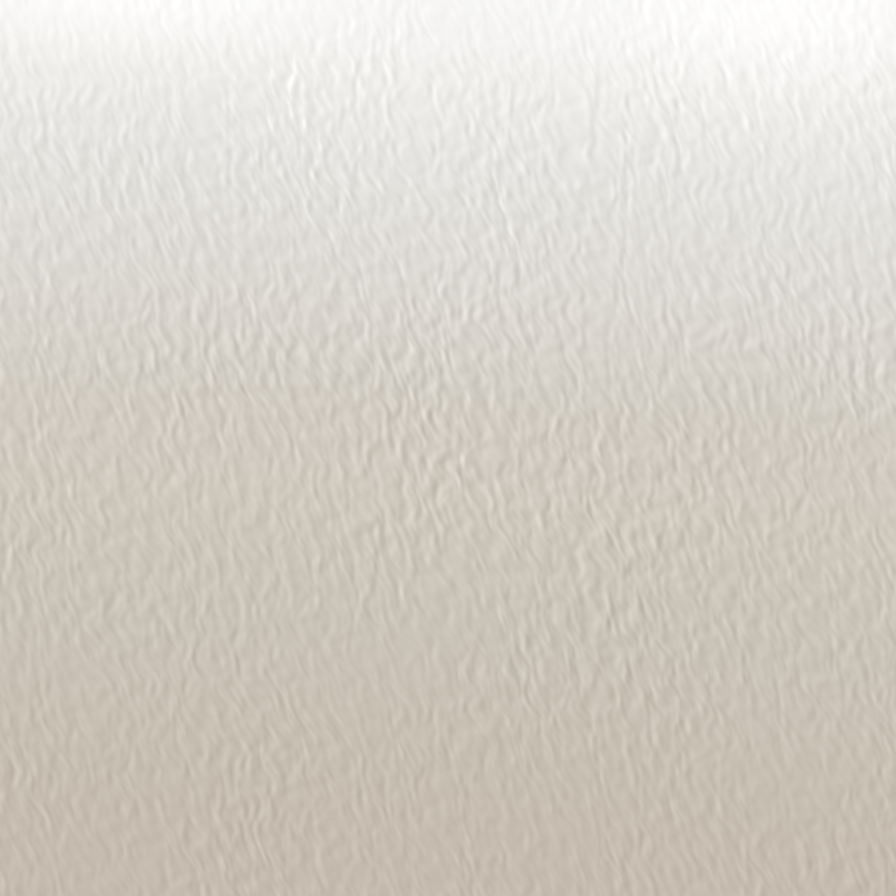
Write a WebGL 2 fragment shader that draws this texture.

```glsl
#version 300 es
precision highp float;

uniform vec2 u_resolution;
out vec4 fragColor;

vec2 hashGradient(vec2 cell) {
    float angle = 6.2832 * fract(sin(dot(cell, vec2(127.1, 311.7))) * 43758.545);
    return vec2(cos(angle), sin(angle));
}

float gradientNoise(vec2 p) {
    vec2 cell = floor(p);
    vec2 f = fract(p);
    vec2 blend = f * f * f * (f * (f * 6.0 - 15.0) + 10.0);
    float a = dot(hashGradient(cell), f);
    float b = dot(hashGradient(cell + vec2(1.0, 0.0)), f - vec2(1.0, 0.0));
    float c = dot(hashGradient(cell + vec2(0.0, 1.0)), f - vec2(0.0, 1.0));
    float d = dot(hashGradient(cell + vec2(1.0, 1.0)), f - vec2(1.0, 1.0));
    return mix(mix(a, b, blend.x), mix(c, d, blend.x), blend.y);
}

// Wrinkled surface: narrow upright ridges leaning to the left
float wrinkleHeight(vec2 p) {
    float sway = 0.016 * gradientNoise(p * vec2(9.0, 7.0) + 3.7)
               + 0.009 * gradientNoise(p * vec2(34.0, 30.0) + 11.3);
    vec2 q = vec2(p.x + 0.24 * p.y + sway, p.y);
    float coarse = gradientNoise(q * vec2(84.0, 40.0));
    float fine = gradientNoise(q * vec2(140.0, 72.0) + 41.5);
    return coarse + 0.6 * fine;
}

float emboss(vec2 p, vec2 offset) {
    return wrinkleHeight(p + offset) - wrinkleHeight(p - offset);
}

// Soft vertical fall-off from white to warm beige
vec3 sheen(float depth) {
    vec3 color = vec3(0.965, 0.963, 0.956);
    color = mix(color, vec3(0.905, 0.900, 0.886), smoothstep(-0.02, 0.20, depth));
    color = mix(color, vec3(0.856, 0.843, 0.818), smoothstep(0.13, 0.37, depth));
    color = mix(color, vec3(0.820, 0.800, 0.760), smoothstep(0.31, 0.48, depth));
    color = mix(color, vec3(0.793, 0.764, 0.717), smoothstep(0.42, 0.74, depth));
    return mix(color, vec3(0.772, 0.733, 0.684), smoothstep(0.65, 1.02, depth));
}

float glow(vec2 p, vec2 center, vec2 radius) {
    vec2 d = (p - center) / radius;
    return exp(-dot(d, d));
}

void main() {
    vec2 uv = gl_FragCoord.xy / u_resolution;

    // Base tone with a gently uneven, tilted horizon
    float depth = 1.0 - uv.y - 0.06 * (uv.x - 0.5)
                + 0.025 * gradientNoise(uv * vec2(3.0, 2.0) + 5.2);
    vec3 color = sheen(depth);

    // Bright reflections along the upper edge
    float reflection = glow(uv, vec2(0.15, 1.0), vec2(0.20, 0.06))
                     + glow(uv, vec2(0.86, 1.0), vec2(0.18, 0.09));
    color += 0.03 * reflection;

    // Relief shading, patchy and strongest around the middle
    float relief = emboss(uv, vec2(0.0024, -0.0012));
    float patches = 0.95 + 0.6 * gradientNoise(uv * vec2(5.0, 6.0) + 17.0);
    float strength = mix(0.052, 0.078, glow(uv, vec2(0.62, 0.54), vec2(0.6, 0.28)));
    strength *= patches * (1.0 - 0.5 * smoothstep(0.9, 1.0, uv.y));
    color += relief * strength * vec3(0.97, 1.0, 1.05);

    // Small glints on the ridges
    float glint = glow(uv, vec2(0.34, 0.89), vec2(0.07, 0.08));
    color += 0.025 * glint * smoothstep(0.15, 0.9, relief);

    fragColor = vec4(clamp(color, 0.0, 1.0), 1.0);
}
```
